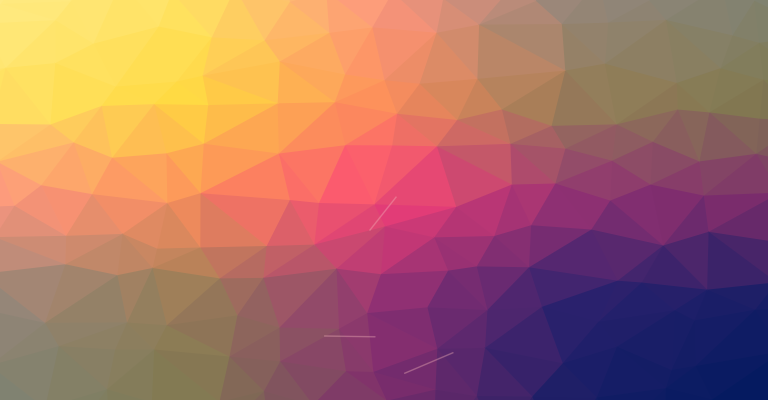
Write a Shadertoy shader that draws this background.

```glsl
// Low-poly mesh of flat triangles, shaded yellow to pink to navy along both axes.

const vec2 GRID = vec2(14.0, 9.8);

vec2 hash2(vec2 p) {
    vec2 q = vec2(dot(p, vec2(127.1, 311.7)), dot(p, vec2(269.5, 183.3)));
    return fract(sin(q) * 43758.5453);
}

float cross2(vec2 a, vec2 b) { return a.x * b.y - a.y * b.x; }

// Five-stop colour ramp
vec3 ramp(float t) {
    t = clamp(t, 0.0, 1.0) * 4.0;
    vec3 c = mix(vec3(1.0, 0.92, 0.52), vec3(1.0, 0.85, 0.25), min(t, 1.0));
    c = mix(c, vec3(0.98, 0.25, 0.47), clamp(t - 1.0, 0.0, 1.0));
    c = mix(c, vec3(0.17, 0.13, 0.43), clamp(t - 2.0, 0.0, 1.0));
    return mix(c, vec3(0.0, 0.10, 0.37), clamp(t - 3.0, 0.0, 1.0));
}

// Jittered mesh vertex, in canvas heights
vec2 vertex(vec2 id, float aspect) {
    vec2 jitter = (hash2(id) - 0.5) * vec2(0.72, 0.66);
    return (id + jitter) / GRID * vec2(aspect, 1.0);
}

// Signed distance inside a counter-clockwise edge
float edgeDist(vec2 p, vec2 a, vec2 b) {
    return cross2(normalize(b - a), p - a);
}

// Flat colour from the centroid, weighted by pixel coverage
vec4 triangle(vec2 p, vec2 a, vec2 b, vec2 c, float aspect, float px) {
    float d = min(edgeDist(p, a, b), min(edgeDist(p, b, c), edgeDist(p, c, a)));
    float coverage = clamp(0.5 + d / px, 0.0, 1.0);
    vec2 centre = (a + b + c) / 3.0;
    vec3 col = mix(ramp(centre.x / aspect), ramp(1.0 - centre.y), 0.5);
    return vec4(col, 1.0) * coverage;
}

// Thin pale scratch between two points
float hairline(vec2 p, vec2 a, vec2 b, float px) {
    vec2 ab = b - a;
    float h = clamp(dot(p - a, ab) / dot(ab, ab), 0.0, 1.0);
    return 1.0 - smoothstep(0.0, 0.001 + px, length(p - a - ab * h));
}

void mainImage(out vec4 fragColor, in vec2 fragCoord) {
    float px = 1.0 / iResolution.y;
    float aspect = iResolution.x * px;
    vec2 p = fragCoord * px;
    vec2 cell = floor(fragCoord / iResolution.xy * GRID);
    vec4 sum = vec4(0.0);

    // Nearby quads, each split along its Delaunay diagonal
    for (int j = -1; j <= 1; j++)
    for (int i = -1; i <= 1; i++) {
        vec2 id = cell + vec2(i, j);
        vec2 a = vertex(id, aspect);
        vec2 b = vertex(id + vec2(1, 0), aspect);
        vec2 c = vertex(id + vec2(0, 1), aspect);
        vec2 d = vertex(id + vec2(1, 1), aspect);
        float angleSum = cross2(b - a, c - a) * dot(c - d, b - d)
                       + dot(b - a, c - a) * cross2(c - d, b - d);
        if (angleSum > 0.0) {
            sum += triangle(p, a, b, c, aspect, px);
            sum += triangle(p, d, c, b, aspect, px);
        } else {
            sum += triangle(p, a, b, d, aspect, px);
            sum += triangle(p, a, d, c, aspect, px);
        }
    }
    vec3 col = sum.rgb / max(sum.a, 0.001);

    // Faint scratches near the middle
    vec2 q = vec2(p.x / aspect * 1.92, p.y);
    float scratch = hairline(q, vec2(0.925, 0.425), vec2(0.99, 0.507), px);
    scratch = max(scratch, hairline(q, vec2(0.812, 0.16), vec2(0.937, 0.158), px));
    scratch = max(scratch, hairline(q, vec2(1.012, 0.067), vec2(1.132, 0.118), px));
    col = mix(col, vec3(0.95, 0.70, 0.72), 0.4 * scratch);

    fragColor = vec4(col, 1.0);
}
```
